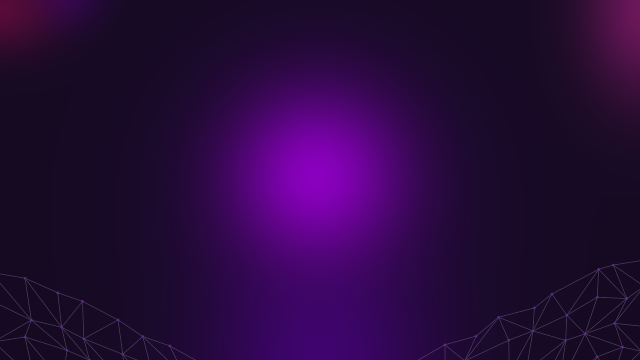
Give the GLSL for this background, as a WebGL 1 fragment shader.

```glsl
precision highp float;
// Dark violet backdrop: soft Gaussian glows in the middle, at the floor and in
// the upper corners, with wireframe hills in both lower corners. The hills are
// a jittered grid hung from a ridge line, each cell split into two triangles.
uniform vec2 u_resolution;

#define BASE_COLOR vec3(0.083, 0.040, 0.132)
#define HALO_COLOR vec3(0.125, 0.038, 0.215)
#define CORE_COLOR vec3(0.540, 0.000, 0.745)
#define FLOOR_COLOR vec3(0.245, 0.015, 0.430)
#define ROSE_COLOR vec3(0.430, 0.090, 0.360)
#define WINE_COLOR vec3(0.340, 0.045, 0.220)
#define LINE_COLOR vec3(0.560, 0.480, 0.640)
#define NODE_COLOR vec3(0.420, 0.160, 0.620)
#define CELL 0.082
#define JITTER 0.62
#define LINE_HALF_WIDTH 0.0009
#define NODE_RADIUS 0.0036

vec2 hash2(vec2 p) {
  vec2 q = vec2(dot(p, vec2(127.1, 311.7)), dot(p, vec2(269.5, 183.3)));
  return fract(sin(q) * 43758.55);
}

float glow(vec2 p, vec2 center, vec2 spread) {
  vec2 d = (p - center) / spread;
  return exp(-dot(d, d));
}

float segmentDistance(vec2 p, vec2 a, vec2 b) {
  vec2 ab = b - a;
  float t = clamp(dot(p - a, ab) / dot(ab, ab), 0.0, 1.0);
  return length(p - a - ab * t);
}

float coverage(float distance, float radius) {
  return clamp((radius - distance) * u_resolution.y + 0.5, 0.0, 1.0);
}

// Height of the hills: falling from the left, rising to the right
float ridge(float x) {
  float left = min(0.228 - 0.12 * x, 0.28 - 0.52 * x);
  float right = min(0.5 * x - 0.585, 0.10 * x + 0.098);
  return max(left, right);
}

// Mesh vertex; row 0 stays close to the ridge, later rows hang below it
vec2 meshNode(vec2 id) {
  vec2 offset = (hash2(id) - 0.5) * JITTER;
  if (id.y < 0.5) offset.y *= 0.5;
  float x = (id.x + offset.x) * CELL;
  return vec2(x, ridge(x) - (id.y + offset.y) * CELL);
}

// Distances to the nearest edge (x) and the nearest vertex (y)
vec2 meshDistance(vec2 p) {
  vec2 nearest = vec2(1.0);
  vec2 home = floor(vec2(p.x, ridge(p.x) - p.y) / CELL);
  for (int j = -2; j <= 2; j++) {
    for (int i = -2; i <= 2; i++) {
      vec2 id = home + vec2(float(i), float(j));
      if (id.y < 0.0) continue;
      vec2 a = meshNode(id);
      vec2 b = meshNode(id + vec2(1.0, 0.0));
      vec2 c = meshNode(id + vec2(0.0, 1.0));
      vec2 d = meshNode(id + vec2(1.0, 1.0));
      bool flipped = hash2(id + 41.0).x > 0.5;
      float diagonal = flipped ? segmentDistance(p, b, c) : segmentDistance(p, a, d);
      float sides = min(segmentDistance(p, a, b), segmentDistance(p, a, c));
      nearest = min(nearest, vec2(min(sides, diagonal), length(p - a)));
    }
  }
  return nearest;
}

void main() {
  // Canvas height is one unit
  vec2 p = gl_FragCoord.xy / u_resolution.y;

  // Central light
  vec3 color = BASE_COLOR;
  color = mix(color, HALO_COLOR, glow(p, vec2(0.89, 0.42), vec2(0.48, 0.50)));
  color = mix(color, FLOOR_COLOR, glow(p, vec2(0.89, 0.0), vec2(0.29, 0.28)));
  color = mix(color, CORE_COLOR, glow(p, vec2(0.88, 0.51), vec2(0.235)));

  // Upper corners
  color = mix(color, FLOOR_COLOR, 0.7 * glow(p, vec2(0.17, 1.03), vec2(0.11, 0.10)));
  color = mix(color, WINE_COLOR, glow(p, vec2(0.0, 0.98), vec2(0.15, 0.12)));
  color = mix(color, ROSE_COLOR, glow(p, vec2(1.80, 0.98), vec2(0.17, 0.25)));

  // Wireframe hills
  if (p.y < ridge(p.x) + CELL) {
    vec2 mesh = meshDistance(p);
    color = mix(color, LINE_COLOR, 0.45 * coverage(mesh.x, LINE_HALF_WIDTH));
    color = mix(color, NODE_COLOR, 0.75 * coverage(mesh.y, NODE_RADIUS));
  }

  gl_FragColor = vec4(color, 1.0);
}
```
